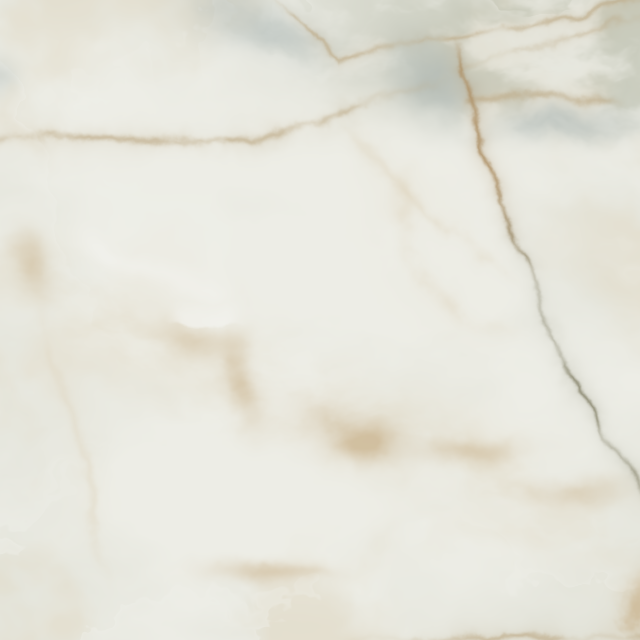
Give the GLSL for this texture, as a Shadertoy shader.

```glsl
// Polished pale onyx slab: milky clouds, amber smudges, blue-grey stains and fine cracks.

float hash(vec2 p) {
    vec3 q = fract(vec3(p.xyx) * 0.1031);
    q += dot(q, q.yzx + 33.33);
    return fract((q.x + q.y) * q.z);
}

float noise(vec2 p) {
    vec2 i = floor(p), f = fract(p);
    f = f * f * (3.0 - 2.0 * f);
    return mix(mix(hash(i), hash(i + vec2(1, 0)), f.x),
               mix(hash(i + vec2(0, 1)), hash(i + vec2(1, 1)), f.x), f.y);
}

float fbm(vec2 p) {
    float sum = 0.0, amp = 0.5;
    for (int i = 0; i < 5; i++) {
        sum += amp * noise(p);
        p = mat2(0.8, 0.6, -0.6, 0.8) * p * 2.03 + 17.0;
        amp *= 0.5;
    }
    return sum / 0.97;
}

// Soft ellipse with the given centre, radii and tilt
float smudge(vec2 p, float x, float y, float rx, float ry, float tilt) {
    float c = cos(tilt), s = sin(tilt);
    vec2 q = mat2(c, -s, s, c) * (p - vec2(x, y)) / vec2(rx, ry);
    return exp(-dot(q, q));
}

// Line at signed distance d: narrow core in a wide faint glow
float vein(float d, float width) {
    return 0.65 * exp(-d * d / (width * width)) + 0.35 * exp(-abs(d) / (3.0 * width));
}

// Window between a and b with soft ends
float span(float x, float a, float b, float soft) {
    return smoothstep(a - soft, a + soft, x) * (1.0 - smoothstep(b - soft, b + soft, x));
}

void mainImage(out vec4 fragColor, in vec2 fragCoord) {
    vec2 uv = fragCoord / iResolution.xy;
    vec2 warp = vec2(fbm(uv * 6.0 + 3.0), fbm(uv * 6.0 + 41.0)) - 0.5;
    vec2 fine = vec2(fbm(uv * 22.0 + 9.0), fbm(uv * 22.0 + 71.0)) - 0.5;
    vec2 p = uv + 0.06 * warp + 0.016 * fine;
    vec2 v = uv + 0.03 * warp + 0.026 * fine;
    float cloud = fbm(p * vec2(3.0, 5.0) + 5.0);
    float grain = fbm(p * vec2(9.0, 15.0) + 23.0);
    float patchy = smoothstep(0.36, 0.64, fbm(uv * 13.0 + 33.0));

    // Milky body, greyer towards the rim and the top right
    vec3 col = vec3(0.930, 0.931, 0.903);
    float rim = smoothstep(0.25, 0.55, max(abs(uv.x - 0.52), abs(uv.y - 0.53)));
    float top = smoothstep(0.78, 0.92, p.y + 0.12 * (p.x - 0.6)) * smoothstep(0.3, 0.8, p.x);
    col = mix(col, vec3(0.887, 0.890, 0.852), clamp(0.08 + 0.4 * rim + 2.0 * (cloud - 0.5), 0.0, 0.85));
    col = mix(col, vec3(0.770, 0.780, 0.720), top * (0.15 + 0.75 * smoothstep(0.35, 0.65, grain)));

    // Warm cream drifts beside the amber chain and the rim
    float chain = p.y - 0.58 + 0.42 * p.x;
    float warm = 0.45 * exp(-chain * chain / 0.006) * smoothstep(0.3, 0.65, grain)
               + 0.6 * smoothstep(0.48, 0.68, fbm(p * 4.0 + 60.0)) * (0.25 + rim);
    col = mix(col, vec3(0.888, 0.862, 0.790), clamp(warm, 0.0, 0.75));

    // Translucent folds with one crisp side
    float layer = fbm(uv * vec2(3.5, 4.5) + 1.2 * warp + 80.0) - 0.5;
    float fold = smoothstep(0.0, 0.015, layer) * exp(-16.0 * max(layer, 0.0));
    col = mix(col, vec3(0.940, 0.940, 0.918), 0.55 * fold * rim);

    // Blue-grey stains
    float stain = 0.6 * smudge(p, 0.40, 0.96, 0.11, 0.04, -0.3)
                + 0.75 * smudge(p, 0.89, 0.81, 0.10, 0.028, 0.08)
                + 0.6 * smudge(p, 0.67, 0.88, 0.07, 0.05, -0.5)
                + 0.4 * smudge(p, 0.0, 0.87, 0.03, 0.03, 0.0);
    col = mix(col, vec3(0.690, 0.730, 0.720), clamp(stain * (0.2 + 1.4 * grain), 0.0, 0.8));

    // Amber smudges strung along a falling diagonal
    float amber = 0.5 * smudge(p, 0.05, 0.58, 0.025, 0.05, 0.3)
                + 0.4 * smudge(p, 0.31, 0.475, 0.05, 0.025, -0.2)
                + 0.6 * smudge(p, 0.385, 0.41, 0.02, 0.06, 0.2)
                + 0.45 * smudge(p, 0.53, 0.335, 0.085, 0.04, -0.4)
                + 0.55 * smudge(p, 0.57, 0.300, 0.04, 0.022, -0.1)
                + 0.45 * smudge(p, 0.73, 0.290, 0.09, 0.017, 0.08)
                + 0.4 * smudge(p, 0.91, 0.230, 0.08, 0.018, -0.12)
                + 0.5 * smudge(p, 0.42, 0.110, 0.085, 0.016, 0.03)
                + 0.7 * smudge(p, 0.98, 0.050, 0.025, 0.06, -0.6) * (0.3 + patchy);
    col = mix(col, vec3(0.790, 0.700, 0.550), clamp(amber * (0.4 + 1.1 * grain), 0.0, 0.75));

    // White wisp with a torn lower edge
    float wispY = 0.635 - 0.55 * (p.x - 0.12) + 0.5 * pow(max(p.x - 0.12, 0.0), 1.7);
    float wisp = 0.8 * vein(p.y - wispY, 0.02) * span(uv.x, 0.13, 0.36, 0.03);
    float torn = smoothstep(0.493, 0.500, v.y) * smoothstep(0.56, 0.50, v.y) * span(uv.x, 0.27, 0.37, 0.02);
    col = mix(col, vec3(0.952, 0.952, 0.936), 0.75 * max(wisp, torn));

    // Faint tan seams inside the stone
    float arc = length((v - vec2(0.86, 0.68)) / vec2(0.23, 0.21)) - 1.0;
    float seam = vein(arc, 0.06) * smoothstep(0.86, 0.70, v.x) * smoothstep(0.78, 0.66, v.y)
               + vein(v.y - 0.79 + 0.95 * (v.x - 0.55), 0.012) * span(v.x, 0.54, 0.80, 0.03)
               + vein(v.x - 0.05 - 0.25 * (0.58 - v.y), 0.008) * span(v.y, 0.12, 0.60, 0.05);
    col = mix(col, vec3(0.880, 0.845, 0.765), 0.5 * seam * (0.3 + 0.7 * patchy));

    // Golden veins crossing the top, fading in and out
    float bentY = 0.91 + max(0.9 * (0.53 - v.x), 0.18 * (v.x - 0.53));
    float gold = vein(v.y - 0.783 - 0.105 * smoothstep(0.32, 0.78, v.x), 0.006) * smoothstep(0.71, 0.66, v.x)
               + vein(v.y - bentY, 0.005) * smoothstep(0.40, 0.46, v.x)
               + vein(v.y - 0.846, 0.006) * span(v.x, 0.73, 0.97, 0.015)
               + 0.6 * vein(v.y - 0.90 - 0.27 * (v.x - 0.73), 0.005) * smoothstep(0.70, 0.75, v.x)
               + vein(v.y - 0.008, 0.005) * smoothstep(0.5, 0.8, v.x);
    col = mix(col, vec3(0.740, 0.665, 0.525), clamp(gold * (0.22 + 0.45 * patchy), 0.0, 0.65));

    // Main crack: amber above, olive below
    float drop = 0.92 - v.y;
    float crack = vein(v.x - 0.719 - 0.19 * drop - 0.32 * drop * drop, 0.0045) * span(v.y, 0.22, 0.92, 0.03);
    vec3 crackCol = mix(vec3(0.56, 0.55, 0.46), vec3(0.69, 0.58, 0.42), smoothstep(0.5, 0.75, v.y));
    fragColor = vec4(mix(col, crackCol, crack * (0.4 + 0.45 * patchy)), 1.0);
}
```
